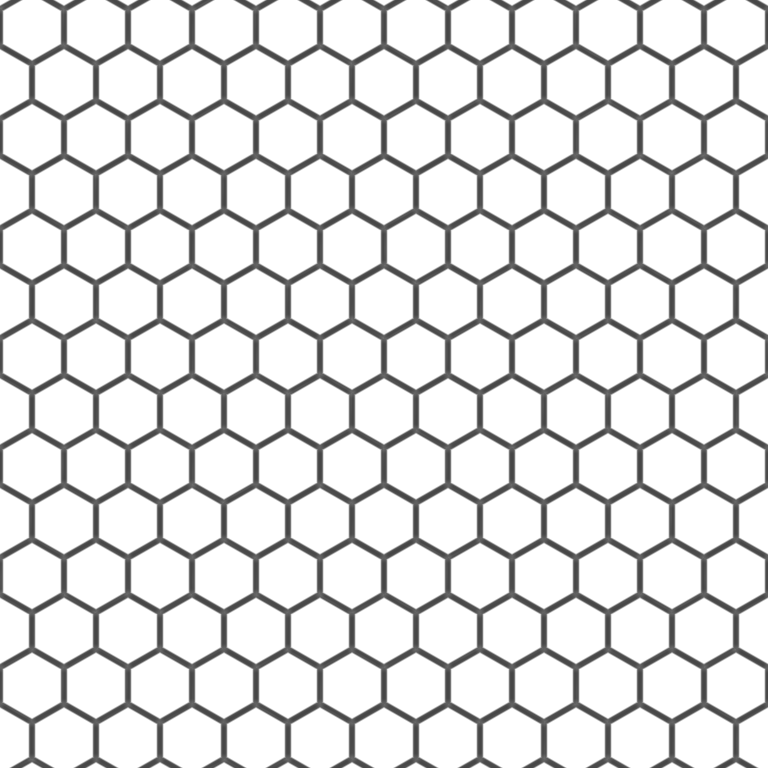
Reproduce this pattern procedurally as a three.js fragment shader.

```glsl
// Honeycomb mesh of dark bevelled bars on white, with slight wear from bar to bar.
#define COLUMNS 12.0      // cells across
#define ROWS 14.0         // cell rows up, even so that the stagger wraps
#define HALF_WIDTH 0.0475 // half of a bar, in cell widths
#define SOFTNESS 0.018    // edge smoothing, in cell widths
#define PAPER 1.0
#define CORE 0.27         // dark middle of a bar
#define RIM 0.43          // lighter bevel and joints
#define JOINT_SIZE 0.10
#define WEAR 0.35         // strength of the variation between bars

varying vec2 vUv;

const float ROW_HEIGHT = 0.866025; // regular hexagons of unit width
const float HALF_SIDE = 0.288675;
const float SECTOR = 1.047198;     // sixty degrees

vec2 hash22(vec2 p) {
  vec3 q = fract(p.xyx * vec3(0.1031, 0.1030, 0.0973));
  q += dot(q, q.yzx + 33.33);
  return fract((q.xx + q.yz) * q.zy);
}

// Centre of the nearest hexagon; odd rows shift by half a cell.
vec2 nearestCentre(vec2 p) {
  vec2 best = vec2(0.0);
  float bestDistance = 1e5;
  float baseRow = floor(p.y / ROW_HEIGHT);
  for (int i = -1; i <= 1; i++) {
    float row = baseRow + float(i);
    float shift = 0.5 * mod(row, 2.0);
    vec2 centre = vec2(floor(p.x - shift + 0.5) + shift, (row + 0.5) * ROW_HEIGHT);
    float d = distance(p, centre);
    if (d < bestDistance) {
      bestDistance = d;
      best = centre;
    }
  }
  return best;
}

// Wrapped random pair, shared by the two cells on either side of a bar.
vec2 barRandom(vec2 middle) {
  vec2 key = floor(vec2(4.0 * middle.x, 2.0 * middle.y / ROW_HEIGHT) + 0.5);
  return hash22(mod(key, vec2(4.0 * COLUMNS, 2.0 * ROWS)) + 7.0);
}

// Grey of a bar: dark core, light bevels and joints, a faint worn streak.
float barTone(float across, float along, vec2 random) {
  float side = across / HALF_WIDTH;
  float bevel = 0.65 * side * side;
  float toJoint = length(vec2(across, HALF_SIDE - abs(along)));
  float joint = 0.65 * (1.0 - smoothstep(0.0, JOINT_SIZE, toJoint));
  float offset = (side - 0.7 * (random.x - 0.5)) / 0.35;
  float streak = exp(-offset * offset) * random.y;
  float fade = 0.7 + 0.3 * cos(along * 11.0 + 6.0 * random.x);
  return mix(CORE, RIM, clamp(bevel + joint + WEAR * streak * fade, 0.0, 1.0));
}

void main() {
  vec2 p = vUv * vec2(COLUMNS, ROWS * ROW_HEIGHT);
  vec2 centre = nearestCentre(p);
  vec2 local = p - centre;

  // Frame of the closest side of the cell
  float angle = floor(atan(local.y, local.x + 1e-6) / SECTOR + 0.5) * SECTOR;
  vec2 normal = vec2(cos(angle), sin(angle));
  float inset = 0.5 - dot(local, normal);
  vec2 middle = centre + 0.5 * normal;

  // One orientation for both faces of a bar
  float facing = normal.x + 0.1 * normal.y > 0.0 ? 1.0 : -1.0;
  float along = facing * dot(local, vec2(-normal.y, normal.x));
  float tone = barTone(facing * inset, along, barRandom(middle));

  float cover = 1.0 - smoothstep(HALF_WIDTH - SOFTNESS, HALF_WIDTH + SOFTNESS, inset);
  gl_FragColor = vec4(vec3(mix(PAPER, tone, cover)), 1.0);
}
```
